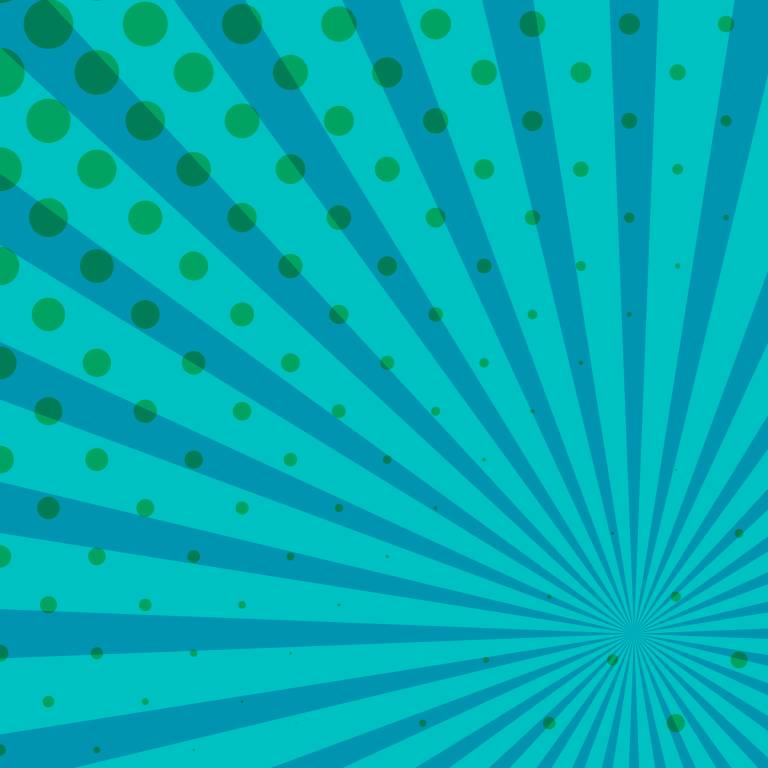
Give the GLSL for this background, as a Shadertoy shader.

```glsl
// Comic sunburst: dark rays fan out from a point near the lower right corner,
// overlaid by two halftone fields whose dots shrink away from opposite corners.
// Rays come from a folded angle; dots from a 45-degree rotated lattice.

const float TAU = 6.2831853;

const vec3 SKY       = vec3(0.00, 0.755, 0.76);
const vec3 RAY       = vec3(0.00, 0.58, 0.69);
const vec3 DOT       = vec3(0.00, 0.64, 0.38);
const vec3 DOT_ON_RAY = vec3(0.00, 0.49, 0.34);

// Coverage of a shape from its signed distance, softened over one pixel.
float cover(float dist, float pixel) {
    return clamp(0.5 - dist / pixel, 0.0, 1.0);
}

// Evenly spaced wedges around a center; "duty" is the filled share of each turn.
float sunburst(vec2 p, vec2 center, float count, float duty, float pixel) {
    vec2 d = p - center;
    float turn = atan(d.y, d.x) / TAU * count;
    float fromAxis = abs(turn - round(turn));
    float period = TAU * length(d) / count;
    float wedge = cover((fromAxis - 0.5 * duty) * period, pixel);
    // Where wedges get too thin to resolve, fade to their average.
    return mix(duty, wedge, smoothstep(0.6, 2.2, period / pixel));
}

// Staggered dots; the radius changes linearly with the lattice position.
float halftone(vec2 p, vec2 origin, float spacing, float radius, vec2 growth, float pixel) {
    vec2 q = (p - origin) / spacing;
    vec2 diagonal = round(0.5 * vec2(q.x + q.y, q.x - q.y));
    vec2 cell = vec2(diagonal.x + diagonal.y, diagonal.x - diagonal.y);
    float r = radius + dot(growth, cell);
    float disc = cover((length(q - cell) * spacing) - r, pixel);
    return disc * smoothstep(0.0, pixel, r);
}

void mainImage(out vec4 fragColor, in vec2 fragCoord) {
    vec2 p = fragCoord / iResolution.y;
    float pixel = 1.0 / iResolution.y;

    float rays = sunburst(p, vec2(0.8255, 0.1748), 32.0, 0.395, pixel);

    // Large field from the upper left, small field from the lower right.
    float upperDots = halftone(p, vec2(0.0631, 0.9687), 0.06302, 0.0323,
                               vec2(-0.00154, 0.00176), pixel);
    float lowerDots = halftone(p, vec2(0.8800, 0.3880), 0.0824, 0.0012,
                               vec2(0.00182, -0.00267), pixel);
    float dots = max(upperDots, lowerDots);

    vec3 background = mix(SKY, RAY, rays);
    vec3 ink = mix(DOT, DOT_ON_RAY, rays);
    fragColor = vec4(mix(background, ink, dots), 1.0);
}
```
